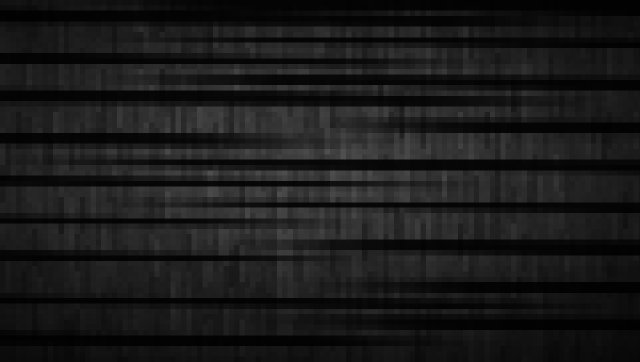
Write a WebGL 1 fragment shader that draws this background.

```glsl
precision highp float;
// Dark pixelated wooden slats with staggered horizontal grooves and a soft vignette.

uniform vec2 u_resolution;

const float ROWS = 68.0;                // mosaic cells over the canvas height
const float BOARD_ROWS = 7.55;          // groove spacing in cells
const float TILT = 0.010;               // downward drift of grooves per column
const float GROOVE_DEPTH = 0.88;
const float PEAK_GREY = 0.235;
const vec2 LIGHT_CENTER = vec2(0.47, 0.57);
const vec2 LIGHT_FALLOFF = vec2(3.1, 3.5);
const float STREAK_AMOUNT = 0.25;
const float GRAIN_AMOUNT = 0.12;
const float BOARD_AMOUNT = 0.10;

float hash(vec2 p) {
  vec3 q = fract(vec3(p.xyx) * 0.1031);
  q += dot(q, q.yzx + 33.33);
  return fract((q.x + q.y) * q.z);
}

// Groove darkness for one family; travel runs from its strong end (0) to the other (1).
float groove(vec2 cell, float offset, float travel, float seed) {
  float y = cell.y + TILT * cell.x + offset;
  float board = floor(y / BOARD_ROWS);
  float center = BOARD_ROWS * (0.5 + 0.16 * (hash(vec2(board, seed)) - 0.5));
  float reach = mix(0.45, 0.95, hash(vec2(board, seed + 7.0)));
  float strength = 1.0 - smoothstep(reach - 0.25, reach + 0.12, travel);
  float halfWidth = mix(0.25, 0.95, hash(vec2(board, seed + 13.0)));
  halfWidth *= mix(1.1, 0.6, travel);
  float dist = abs(y - board * BOARD_ROWS - center);
  return strength * (1.0 - smoothstep(halfWidth, halfWidth + 0.9, dist));
}

// Vertical fibres: each column is cut into segments of random phase.
float streak(vec2 cell, float segmentRows, float seed) {
  float phase = hash(vec2(cell.x, seed)) * segmentRows;
  float segment = floor((cell.y + phase) / segmentRows);
  float h = hash(vec2(cell.x + seed, segment)) * 2.0 - 1.0;
  return h * abs(h);
}

// Grey level of one mosaic cell.
float cellGrey(vec2 cell, float columns) {
  vec2 uv = (cell + 0.5) / vec2(columns, ROWS);
  vec2 fromLight = uv - LIGHT_CENTER;
  float grey = PEAK_GREY * exp(-dot(LIGHT_FALLOFF, fromLight * fromLight));

  // Board tone and wood fibres.
  float board = floor((cell.y + TILT * cell.x) / BOARD_ROWS + 0.5);
  float tone = BOARD_AMOUNT * (hash(vec2(board, 51.0)) - 0.5);
  tone += STREAK_AMOUNT * streak(cell, 7.0, 3.0);
  tone += 0.5 * STREAK_AMOUNT * streak(floor(cell * vec2(0.5, 1.0)), 11.0, 29.0);
  tone += GRAIN_AMOUNT * (hash(cell + 101.0) - 0.5);
  grey *= 1.0 + tone;

  // Grooves entering from the left and, half a board lower, from the right.
  float leftGroove = groove(cell, 0.0, uv.x, 17.0);
  float rightGroove = groove(cell, 0.55 * BOARD_ROWS, 1.0 - uv.x, 71.0);
  return grey * (1.0 - GROOVE_DEPTH * max(leftGroove, rightGroove));
}

void main() {
  float columns = ROWS * u_resolution.x / u_resolution.y;
  float grey = 0.0;
  // Four samples per pixel smooth the mosaic edges.
  for (int i = 0; i < 2; i++) {
    for (int j = 0; j < 2; j++) {
      vec2 shift = vec2(float(i), float(j)) * 0.5 - 0.25;
      vec2 position = (gl_FragCoord.xy + shift) / u_resolution.y;
      grey += 0.25 * cellGrey(floor(position * ROWS), columns);
    }
  }
  gl_FragColor = vec4(vec3(grey), 1.0);
}
```
